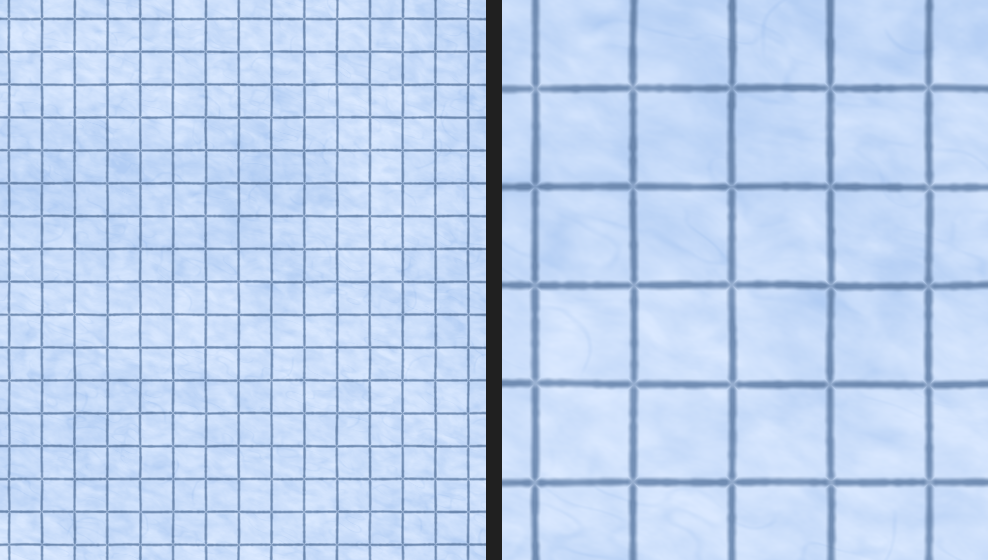
Left: the whole. Right: its middle third, enlarged.
A WebGL 1 fragment shader for this pattern:

```glsl
precision highp float;
// Pale blue handmade paper ruled with a square grid of soft slate-blue ink.
// Layered value noise gives clouds, grain and creases; scattered arcs make fibres;
// the ruling is a repeated distance to wavering lines with uneven ink.

uniform vec2 u_resolution;

float hash(vec2 p) {
  vec3 q = fract(vec3(p.xyx) * 0.1031);
  q += dot(q, q.yzx + 33.33);
  return fract((q.x + q.y) * q.z);
}

float noise(vec2 p) {
  vec2 i = floor(p);
  vec2 f = fract(p);
  f = f * f * (3.0 - 2.0 * f);
  return mix(mix(hash(i), hash(i + vec2(1.0, 0.0)), f.x),
             mix(hash(i + vec2(0.0, 1.0)), hash(i + 1.0), f.x), f.y);
}

float fbm(vec2 p) {
  float sum = 0.0;
  float weight = 0.533;
  for (int i = 0; i < 4; i++) {
    sum += weight * noise(p);
    p = mat2(1.6, 1.2, -1.2, 1.6) * p + 17.3;
    weight *= 0.5;
  }
  return sum;
}

// Thin ridges where the noise crosses its middle value
float creases(vec2 p) {
  float ridge = 1.0 - abs(2.0 * noise(p) - 1.0);
  return smoothstep(0.72, 1.0, ridge) * smoothstep(0.35, 0.75, noise(p * 0.37 + 9.1));
}

// Curved hairs, at most one per cell, searched over the neighbours
float fibres(vec2 p, float blur) {
  float ink = 0.0;
  for (int y = -1; y <= 1; y++) {
    for (int x = -1; x <= 1; x++) {
      vec2 cell = floor(p) + vec2(float(x), float(y));
      vec2 centre = cell + vec2(hash(cell + 3.7), hash(cell + 8.2));
      vec2 q = p - centre;
      float turn = 6.2832 * hash(cell + 21.4);
      float radius = mix(0.12, 0.42, hash(cell + 5.9));
      float facing = dot(q, vec2(cos(turn), sin(turn))) / max(length(q), 0.001);
      float bend = 0.05 * (noise(q * 7.0 + cell * 5.0) - 0.5);
      float hair = 1.0 - smoothstep(0.0, 0.018 + blur, abs(length(q) - radius + bend));
      float arc = smoothstep(0.35, 0.8, facing);
      ink = max(ink, hair * arc * step(0.5, hash(cell + 14.6)));
    }
  }
  return ink;
}

// Tone of the bare sheet: 0 is the deeper blue, 1 the palest
float paperTone(vec2 p, vec2 cell, float pixel) {
  vec2 slant = mat2(0.94, 0.34, -0.34, 0.94) * p;
  slant += 0.012 * vec2(noise(p * 30.0), noise(p * 30.0 + 40.0));
  float tone = 0.54 + 0.8 * (fbm(p * 4.5 + 2.0) - 0.5);
  tone += 0.85 * (fbm(slant * vec2(45.0, 85.0)) - 0.5);
  tone += 0.1 * (hash(cell + 60.0) - 0.5);
  tone -= 0.2 * creases(slant * vec2(38.0, 95.0));
  tone -= 0.16 * smoothstep(0.62, 0.78, fbm(p * 17.0 + 31.0));
  tone -= 0.22 * fibres(p * 10.0, pixel * 10.0);
  return clamp(tone, 0.0, 1.0);
}

// Ink profile across a line, dark in the middle with feathered sides
float stroke(float dist, float pixel) {
  return 1.0 - smoothstep(0.0002, max(0.0039, 1.5 * pixel), dist);
}

void main() {
  float pixel = 1.0 / u_resolution.y;
  vec2 p = gl_FragCoord.xy * pixel;

  // Grid position, with the first lines near the lower left corner
  vec2 pitch = vec2(0.05857, 0.05868);
  vec2 grid = (p - vec2(0.0163, 0.0273)) / pitch;
  vec2 line = floor(grid + 0.5);

  // Each line wavers slowly and has a slightly ragged edge
  vec2 waver = vec2(noise(vec2(p.y * 22.0, line.x * 7.3 + 50.0)),
                    noise(vec2(p.x * 22.0, line.y * 7.3 + 90.0))) - 0.5;
  vec2 rag = vec2(noise(p * vec2(90.0, 240.0)), noise(p * vec2(240.0, 90.0) + 70.0)) - 0.5;
  vec2 dist = abs((grid - line) * pitch + 0.0012 * waver) + 0.0007 * rag;

  // Ink strength changes along each line
  vec2 strength = 0.9 + 0.2 * vec2(noise(vec2(p.y * 45.0, line.x * 3.1 + 11.0)),
                                  noise(vec2(p.x * 45.0, line.y * 3.1 + 29.0)));
  vec2 ink = vec2(stroke(dist.x, pixel), stroke(dist.y, pixel)) * strength;
  float cover = max(ink.x, ink.y) - 0.4 * min(ink.x, ink.y);

  // Paper, then ink tinted by the same grain
  float tone = paperTone(p, floor(grid), pixel);
  vec3 paper = mix(vec3(0.70, 0.805, 0.955), vec3(0.86, 0.915, 1.0), tone);
  vec3 inkColour = vec3(0.43, 0.54, 0.69) + 0.06 * (tone - 0.5);
  gl_FragColor = vec4(mix(paper, inkColour, clamp(cover, 0.0, 1.0)), 1.0);
}
```
